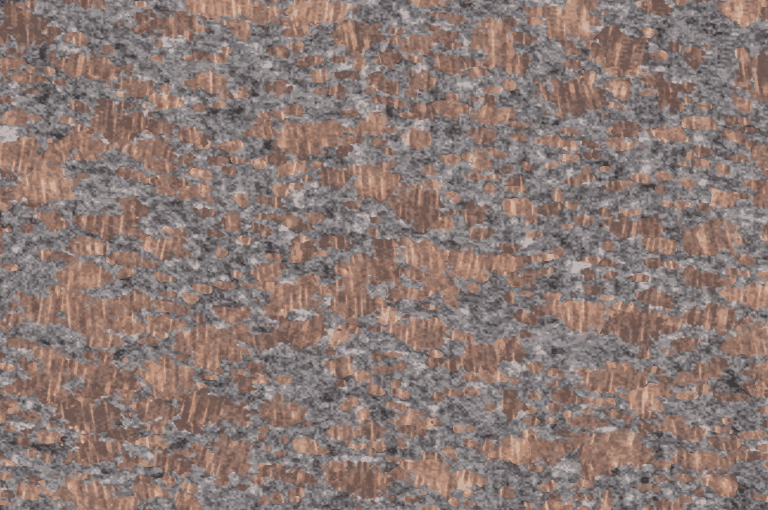
Reproduce this texture procedurally as a Shadertoy shader.

```glsl
// Polished brown granite: grey speckled groundmass with streaked salmon feldspar lenses.

const vec3 SOOT   = vec3(0.25, 0.23, 0.235);
const vec3 SLATE  = vec3(0.38, 0.355, 0.36);
const vec3 STEEL  = vec3(0.48, 0.463, 0.472);
const vec3 ASH    = vec3(0.59, 0.565, 0.565);
const vec3 QUARTZ = vec3(0.75, 0.71, 0.705);
const vec3 BROWN  = vec3(0.43, 0.335, 0.305);
const vec3 RUST   = vec3(0.59, 0.455, 0.40);
const vec3 SALMON = vec3(0.75, 0.585, 0.50);
const vec3 THREAD = vec3(0.84, 0.72, 0.65);

const vec2  LENS_CELL    = vec2(0.13, 0.085); // spacing of the largest lenses
const float LENS_SHRINK  = 0.54;              // size ratio between lens layers
const float LENS_CHANCE  = 0.40;
const float RAGGEDNESS   = 0.75;
const float FOLIATION    = 0.07;              // downward slope of the layering
const vec2  GRAIN_SCALE  = vec2(62.0, 88.0);
const vec2  SPECK_SCALE  = vec2(105.0, 130.0);
const vec2  DUST_SCALE   = vec2(215.0, 235.0);
const vec2  STREAK_SCALE = vec2(170.0, 34.0);

float hash(vec2 p) {
    return fract(sin(dot(p, vec2(127.1, 311.7))) * 43758.55);
}

vec2 hash2(vec2 p) {
    return vec2(hash(p), hash(p + 57.3));
}

float noise(vec2 p) {
    vec2 cell = floor(p), f = fract(p);
    f = f * f * (3.0 - 2.0 * f);
    float low  = mix(hash(cell), hash(cell + vec2(1, 0)), f.x);
    float high = mix(hash(cell + vec2(0, 1)), hash(cell + vec2(1, 1)), f.x);
    return mix(low, high, f.y);
}

// Random value per rounded grain, blended softly across grain borders.
float grains(vec2 p) {
    vec2 cell = floor(p);
    float total = 0.0, weights = 0.0;
    for (int y = -1; y <= 1; y++)
    for (int x = -1; x <= 1; x++) {
        vec2 id = cell + vec2(x, y);
        vec2 away = p - id - hash2(id);
        float weight = exp(-22.0 * dot(away, away));
        total += weight * hash(id + 13.7);
        weights += weight;
    }
    return total / max(weights, 1e-6);
}

// Nearest lens: x = distance (1 at the rim), y = tint, z = streak lean.
vec3 nearestLens(vec2 p, vec2 size, float salt) {
    vec2 q = p / size + salt;
    vec2 cell = floor(q);
    vec3 best = vec3(9.0, 0.0, 0.0);
    for (int y = -1; y <= 1; y++)
    for (int x = -1; x <= 1; x++) {
        vec2 id = cell + vec2(x, y);
        float chance = LENS_CHANCE * (0.4 + 1.2 * noise(id * 0.37 + salt));
        if (hash(id + 3.1) > chance) continue;
        vec2 centre = id + 0.15 + 0.7 * hash2(id + 8.2);
        vec2 radius = mix(vec2(0.28, 0.25), vec2(0.58, 0.48), hash2(id + 21.4));
        float d = length((q - centre) / radius);
        if (d < best.x) best = vec3(d, hash(id + 31.9), hash(id + 44.6) - 0.5);
    }
    return best;
}

vec3 greyRamp(float v) {
    vec3 c = mix(SOOT, SLATE, smoothstep(0.05, 0.29, v));
    c = mix(c, STEEL, smoothstep(0.27, 0.46, v));
    c = mix(c, ASH, smoothstep(0.46, 0.65, v));
    return mix(c, QUARTZ, smoothstep(0.66, 0.92, v));
}

vec3 warmRamp(float v) {
    vec3 c = mix(BROWN, RUST, smoothstep(0.1, 0.45, v));
    c = mix(c, SALMON, smoothstep(0.42, 0.75, v));
    return mix(c, THREAD, smoothstep(0.78, 1.1, v));
}

void mainImage(out vec4 fragColor, in vec2 fragCoord) {
    vec2 p = fragCoord / iResolution.y;
    p.y += FOLIATION * p.x + 0.02 * noise(p * 4.0);

    // Groundmass of interlocking grey grains, specks and dust
    float grain = grains(p * GRAIN_SCALE) - 0.5;
    float speck = noise(p * SPECK_SCALE) - 0.5;
    float dust  = noise(p * DUST_SCALE) - 0.5;
    float cloud = noise(p * vec2(9.0, 16.0)) - 0.5;
    float value = 0.49 + 0.30 * grain + 0.30 * speck + 0.42 * dust + 0.12 * cloud;

    // Sparse pale quartz and dark mica patches
    float patches = noise(p * vec2(34.0, 52.0) + 71.0);
    value += 0.24 * smoothstep(0.74, 0.92, patches);
    value -= 0.20 * smoothstep(0.27, 0.10, patches);
    vec3 colour = greyRamp(value);

    // Feldspar lenses, small ones first, with ragged rims and upright streaks
    float ragged = RAGGEDNESS * (noise(p * vec2(48.0, 65.0) + 5.0) - 0.5 + 0.8 * speck);
    for (int i = 2; i >= 0; i--) {
        float layer = float(i);
        vec2 size = LENS_CELL * pow(LENS_SHRINK, layer);
        vec3 lens = nearestLens(p, size, 17.0 * layer + 4.0);
        float mask = smoothstep(1.08, 0.88, lens.x + ragged + 0.25 * dust);
        vec2 leaning = vec2(p.x + 0.5 * lens.z * p.y, p.y);
        float streak = noise(leaning * STREAK_SCALE + 9.0 * layer) - 0.5;
        float warmth = 0.22 + 0.42 * lens.y + 0.55 * streak + 0.28 * dust + 0.22 * speck;
        warmth += 0.25 * smoothstep(0.18, 0.40, streak);
        vec3 feldspar = mix(warmRamp(warmth), colour, 0.12);
        colour = mix(colour, feldspar, mask);
    }

    fragColor = vec4(colour, 1.0);
}
```
